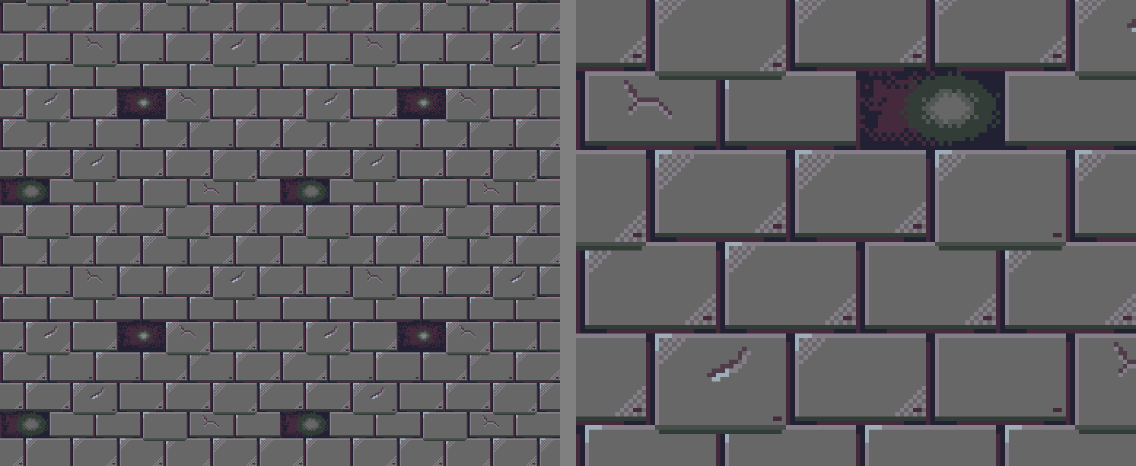
Left: the whole. Right: its middle third, enlarged.
Give the GLSL for this texture, as a Shadertoy shader.

```glsl
// Worn grey stone wall in chunky cells: a tile of 8 brick courses by 6 bricks, laid 2 x 2.
// Each course is shifted by half a brick; some stones sag, some are cracked, two are missing.
// Cells are shaded from their position in the brick, then area-averaged for smooth edges.

const vec3 STONE = vec3(0.40, 0.405, 0.40);
const vec3 LIGHT = vec3(0.52, 0.49, 0.53);
const vec3 PLUM  = vec3(0.27, 0.16, 0.24);
const vec3 NAVY  = vec3(0.13, 0.13, 0.20);
const vec3 MOSS  = vec3(0.20, 0.24, 0.22);
const vec3 GLINT = vec3(0.61, 0.68, 0.72);

// Top of each course, in cells from the top of the tile
const float COURSE[9] = float[](0., 21., 42., 59., 80., 101., 121., 139., 160.);

float hash(vec2 p) {
    return fract(sin(dot(p, vec2(12.99, 78.23))) * 4375.85);
}

float segment(vec2 p, vec2 a, vec2 b) {
    vec2 d = b - a;
    return length(p - a - d * clamp(dot(p - a, d) / dot(d, d), 0., 1.));
}

// Offset inside the brick and its column number
vec2 brickAt(float x, int row) {
    float u = mod(x - 1. - 16. * float(row % 2), 192.);
    return vec2(mod(u, 32.), floor(u / 32.));
}

bool sags(int col, int row) {
    return (row % 2 == 1 && col % 3 == ((row + 1) / 2) % 2) || (row == 6 && col == 3);
}

float slashCrack(vec2 p) {
    return min(segment(p, vec2(13, 9), vec2(15, 8)),
           min(segment(p, vec2(15, 8), vec2(19, 6)), segment(p, vec2(19, 6), vec2(21, 3))));
}

float forkCrack(vec2 p) {
    float trunk = min(segment(p, vec2(10, 2), vec2(13, 6)), segment(p, vec2(13, 6), vec2(17, 6)));
    return min(trunk, min(segment(p, vec2(17, 6), vec2(20, 9)), segment(p, vec2(11, 8), vec2(13, 6))));
}

// Missing stone: dithered rings around a faint glow
vec3 hollow(vec2 p, bool wide, float checker) {
    vec2 centre = wide ? vec2(20, 8) : vec2(17, 9);
    float grain = hash(p + 3.);
    float d = length((p - centre) / vec2(1.4, 1.)) + 0.8 * checker + 0.8 * grain;
    vec2 haze = abs(p - centre + vec2(wide ? 9. : 1., 0.)) / vec2(wide ? 9. : 13., 7.);
    vec3 c = max(haze.x, haze.y) + 0.3 * checker + 0.5 * grain < 1.3 ? PLUM : NAVY;
    if (d < (wide ? 8.5 : 5.)) c = MOSS;
    if (d < (wide ? 5. : 3.6)) c = mix(MOSS, STONE, 0.6);
    if (d < (wide ? 3.6 : 2.4)) c = wide ? STONE : LIGHT;
    return c;
}

vec3 wall(vec2 cell) {
    // Find the course; a sagging stone above may cover its first two cells
    float t = mod(317. - cell.y, 160.);
    int row = 0;
    for (int i = 1; i < 8; i++) if (t >= COURSE[i]) row = i;
    float y = t - COURSE[row];
    int above = (row + 7) % 8;
    vec2 upper = brickAt(cell.x, above);
    if (y < 2. && upper.x > y && upper.x < 31. - y && sags(int(upper.y), above)) {
        row = above;
        y += COURSE[row + 1] - COURSE[row];
    }
    vec2 brick = brickAt(cell.x, row);
    int col = int(brick.y);
    bool sagging = sags(col, row);
    bool thin = row == 2 || row == 6;
    float h = COURSE[row + 1] - COURSE[row] + (sagging ? 2. : 0.);
    vec2 p = vec2(brick.x, y);
    float checker = mod(p.x + p.y, 2.);
    if ((row == 3 && col == 2) || (row == 6 && col == 0)) return hollow(p, row == 6, checker);

    // Mortar joints, with a shaded lower lip on each stone
    if (p.x < 1.) return NAVY;
    if (p.x > 30.) return p.y < 2. ? NAVY : PLUM;
    if (y > h - 2.) return sagging ? MOSS : (abs(p.x - 15.5) > 10. ? NAVY : PLUM);
    if (y > h - 3.) return sagging ? mix(MOSS, STONE, 0.4) : MOSS;

    // Face, bevel and dithered corners
    vec3 c = STONE;
    vec2 id = vec2(brick.y, float(row));
    float nearTop = p.x + p.y;
    float nearFoot = 30. - p.x + h - 3. - p.y;
    float wear = hash(id);
    if (!thin && wear > 0.25 && nearTop < 5. + 6. * wear && checker < 0.5) c = LIGHT;
    if (!thin && hash(id + 7.) > 0.35 && nearFoot < 7. && checker < 0.5) c = LIGHT;
    if (p.x < 2. || p.y < 1.) c = LIGHT;
    if (nearTop < 5. && (p.x < 2. || p.y < 1.) && wear > 0.2) c = GLINT;
    if (!thin && nearFoot > 1. && nearFoot < 4. && p.x > 27. && p.x < 30. && y == h - 4.) c = PLUM;

    // Cracks: dark cut with a lit lower lip
    bool fork = (col == row && sagging && row < 5) || (row == 6 && col == 4);
    bool slash = sagging && row < 6 && !fork && !(row == 5 && col == 4);
    if (fork || slash) {
        float cut = fork ? forkCrack(p) : slashCrack(p);
        float lip = fork ? forkCrack(p - vec2(0, 1)) : slashCrack(p - vec2(1, 1));
        if (lip < 0.5) c = LIGHT;
        if (slash && lip < 0.5 && p.x < 18.) c = GLINT;
        if (cut < 0.5) c = mix(PLUM, STONE, 0.3);
    }
    return c;
}

void mainImage(out vec4 fragColor, in vec2 fragCoord) {
    vec3 sum = vec3(0);
    for (int i = 0; i < 16; i++) {
        vec2 offset = (vec2(i % 4, i / 4) - 1.5) / 7.;
        sum += wall(floor((fragCoord + offset) / iResolution.xy * vec2(384, 320)));
    }
    fragColor = vec4(sum / 16., 1);
}
```
